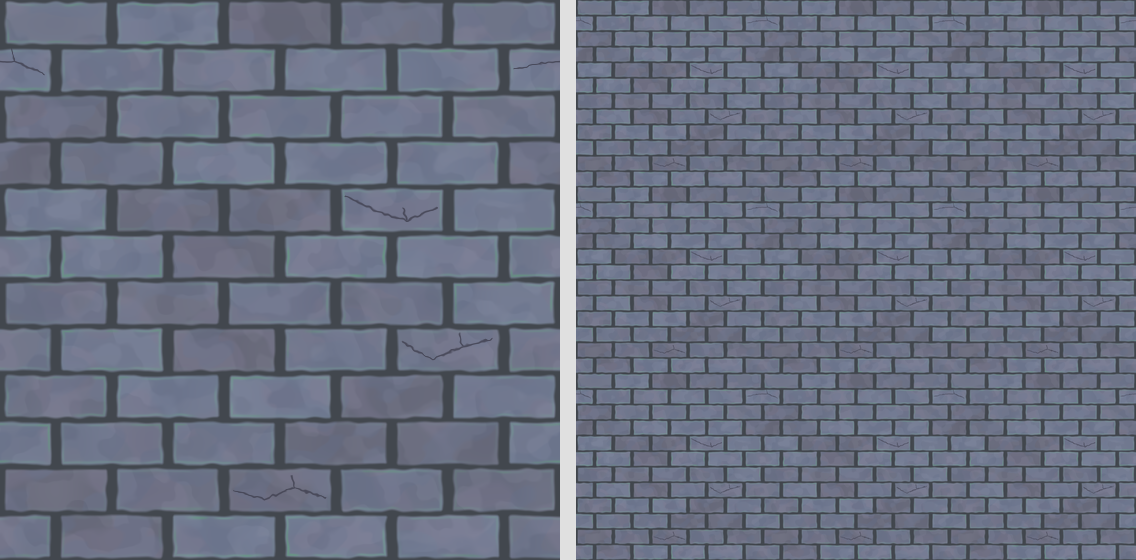
Left: one tile. Right: repeated 3 by 3.
Write a three.js fragment shader that draws this texture.

```glsl
varying vec2 vUv;

const vec2 GRID = vec2(5.0, 12.0);
const vec2 BRICK_HALF = vec2(0.0905, 0.0375);
const vec3 MORTAR = vec3(0.26, 0.28, 0.305);
const vec3 DULL = vec3(0.415, 0.42, 0.485);
const vec3 SLATE = vec3(0.455, 0.485, 0.575);
const vec3 LILAC = vec3(0.48, 0.47, 0.56);
const vec3 BLUE = vec3(0.41, 0.45, 0.55);
const vec3 TEAL = vec3(0.45, 0.61, 0.58);
const vec3 MOSS = vec3(0.36, 0.60, 0.46);
const vec3 CRACK = vec3(0.25, 0.25, 0.31);

float hash(vec2 p) {
  vec3 q = fract(p.xyx * 0.1031);
  q += dot(q, q.yzx + 33.33);
  return fract((q.x + q.y) * q.z);
}

float noise(vec2 p) {
  vec2 i = floor(p);
  vec2 f = fract(p);
  f = f * f * (3.0 - 2.0 * f);
  float low = mix(hash(i), hash(i + vec2(1.0, 0.0)), f.x);
  float high = mix(hash(i + vec2(0.0, 1.0)), hash(i + 1.0), f.x);
  return mix(low, high, f.y);
}

float roundedBox(vec2 p, vec2 halfSize, float radius) {
  vec2 q = abs(p) - halfSize + radius;
  return length(max(q, 0.0)) + min(max(q.x, q.y), 0.0) - radius;
}

float segment(vec2 p, vec2 a, vec2 b) {
  vec2 ab = b - a;
  return length(p - a - ab * clamp(dot(p - a, ab) / dot(ab, ab), 0.0, 1.0));
}

// Soft-edged patch of paint, from 0 to 1
float stroke(vec2 p, vec2 seed, float scale, float slant) {
  vec2 q = vec2(p.x + slant * p.y, p.y - 0.4 * slant * p.x) * scale;
  q += 0.25 * noise(q * 2.3 + seed);
  return smoothstep(0.44, 0.58, noise(q + seed));
}

vec2 crackPoint(float i, vec2 seed) {
  return vec2(-0.082 + 0.054 * i, 0.048 * (hash(seed + i * 7.0) - 0.5));
}

// Jagged line across a brick with one short fork
float crackMask(vec2 p, vec2 seed) {
  p += 0.004 * (vec2(noise(p * 150.0 + seed), noise(p * 150.0 + seed + 41.0)) - 0.5);
  float d = 1.0;
  for (int i = 0; i < 3; i++) {
    float k = float(i);
    d = min(d, segment(p, crackPoint(k, seed), crackPoint(k + 1.0, seed)));
  }
  vec2 fork = crackPoint(2.0, seed);
  d = min(d, segment(p, fork, fork + vec2(-0.006, 0.022)));
  float width = 0.0012 + 0.0016 * noise(p * 35.0 + seed);
  return 1.0 - smoothstep(0.0002, width + 0.0008, d);
}

// A few bricks, stepping to the right as they climb
float isCracked(vec2 id) {
  float k = (id.y - 1.0) / 3.0;
  float column = 2.0 + floor((k + 1.1) / 2.0);
  float rowHit = 1.0 - step(0.1, abs(k - floor(k + 0.5)));
  return rowHit * (1.0 - step(0.5, abs(id.x - column)));
}

vec3 brickFace(vec2 p, vec2 seed, float tone) {
  vec3 color = mix(DULL, SLATE, tone);
  color = mix(color, LILAC, 0.45 * stroke(p, seed, 17.0, 0.6));
  color = mix(color, BLUE, 0.40 * stroke(p, seed + 5.0, 22.0, -0.7));
  color += 0.022 * (stroke(p, seed + 9.0, 30.0, 0.3) - 0.5);
  return color + 0.025 * (noise(p * 14.0 + seed + 3.0) - 0.5);
}

// Broken light line just inside the edge, plus a faint wide glow
vec3 addRim(vec3 color, vec2 p, float d, vec2 seed, float strength) {
  float offset = (d + 0.0042) / 0.0023;
  float line = exp(-offset * offset);
  float glow = exp(-max(-d, 0.0) / 0.008);
  float patchy = smoothstep(0.15, 0.8, noise(p * 38.0 + seed + 21.0));
  float moss = smoothstep(0.62, 0.9, noise(p * 25.0 + seed + 33.0));
  color = mix(color, TEAL, strength * (0.16 * glow + 0.65 * line * patchy));
  return mix(color, MOSS, 0.55 * strength * line * moss);
}

void main() {
  // Running bond: even rows shift by half a brick
  vec2 grid = vUv * GRID;
  float row = floor(grid.y);
  grid.x -= 0.5 * (1.0 - mod(row, 2.0));
  vec2 id = mod(floor(grid), GRID);
  vec2 p = (fract(grid) - 0.5) / GRID;
  vec2 seed = id * vec2(17.0, 13.0) + 4.0;

  // Uneven brick outline
  vec2 wobble = vec2(noise(p * 48.0 + seed), noise(p * 48.0 + seed + 57.0)) - 0.5;
  float d = roundedBox(p + 0.0042 * wobble, BRICK_HALF, 0.004);

  float tone = smoothstep(0.0, 0.75, hash(seed + 2.0));
  float rimStrength = mix(0.15, 0.95, tone) * mix(0.6, 1.0, hash(seed + 8.0));
  vec3 face = brickFace(p, seed, tone);
  face = addRim(face, p, d, seed, rimStrength);
  face = mix(face, CRACK, 0.8 * isCracked(id) * crackMask(p, seed));

  float cover = 1.0 - smoothstep(-0.0032, 0.0026, d);
  gl_FragColor = vec4(mix(MORTAR, face, cover), 1.0);
}
```
